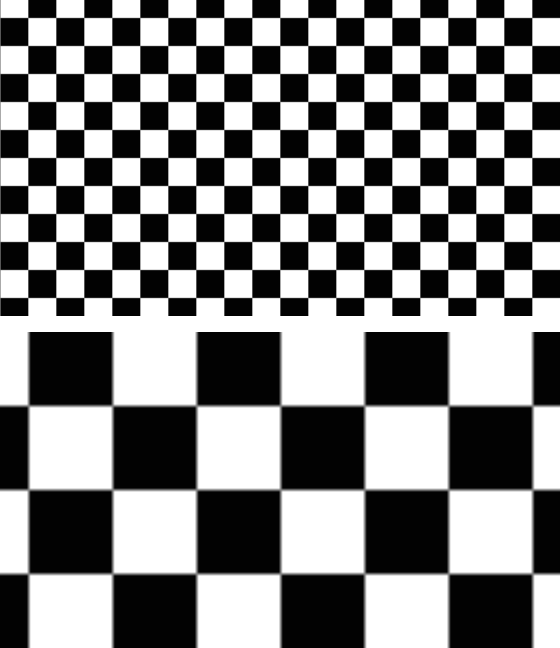
Top: the whole. Bottom: its middle third, enlarged.
Give the GLSL for this pattern, as a WebGL 2 fragment shader.

```glsl
#version 300 es
precision highp float;
// Black and white checkerboard with square cells and slightly soft edges.

uniform vec2 u_resolution;
out vec4 outColor;

const float CELLS_ACROSS = 20.0;    // cells over the canvas width
const float SHIFT_RIGHT  = 0.0005;  // board offset, in canvas widths
const float EDGE_WIDTH   = 0.0024;  // width of the edge ramp, in canvas widths
const vec3  BLACK = vec3(0.006);
const vec3  WHITE = vec3(1.0);

// Signed distance to the nearest cell edge: positive in even cells, negative in odd.
vec2 edgeDistance(vec2 x) {
    return abs(mod(x - 0.5, 2.0) - 1.0) - 0.5;
}

void main() {
    // Canvas widths, measured from the middle of the left side.
    vec2 p = (gl_FragCoord.xy - vec2(0.0, 0.5 * u_resolution.y)) / u_resolution.x;
    vec2 board = (p - vec2(SHIFT_RIGHT, 0.0)) * CELLS_ACROSS;

    // Smooth square wave along each axis, never sharper than one pixel.
    float halfRamp = 0.5 * CELLS_ACROSS * max(EDGE_WIDTH, 1.0 / u_resolution.x);
    vec2 wave = clamp(edgeDistance(board) / halfRamp, -1.0, 1.0);

    // Cells of equal parity are black, the others white.
    float whiteness = 0.5 - 0.5 * wave.x * wave.y;
    outColor = vec4(mix(BLACK, WHITE, whiteness), 1.0);
}
```
